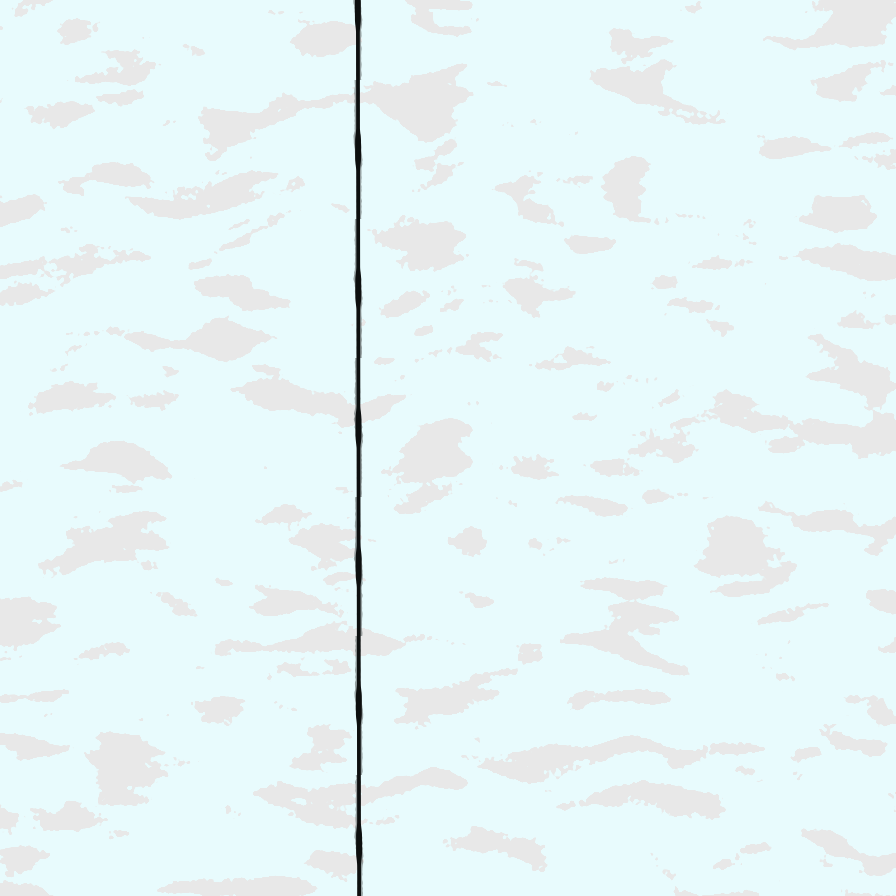
Write a WebGL 1 fragment shader that draws this texture.

```glsl
precision highp float;
// Pale icy ground with ragged, flat grey flakes, crossed by one thin dark upright cord.
// The flakes are a threshold of warped, stretched gradient noise; the cord is
// a distance to a nearly vertical line that thickens at regular knots.

uniform vec2 u_resolution;

const vec3 GROUND_COLOR = vec3(0.908, 0.985, 0.992);
const vec3 FLAKE_COLOR = vec3(0.908, 0.908, 0.908);
const vec3 CORD_COLOR = vec3(0.05, 0.06, 0.06);
const vec3 FRINGE_COLOR = vec3(0.45, 0.48, 0.48);

const vec2 FLAKE_CELL = vec2(0.115, 0.046);  // size of the broadest flakes
const float FLAKE_LEVEL = 0.190;             // higher leaves fewer flakes
const float MEDIUM_WEIGHT = 0.65;
const float SMALL_WEIGHT = 0.30;
const float TOOTH_WEIGHT = 0.14;             // raggedness of the outlines
const float TOOTH_FREQUENCY = 190.0;
const float EDGE_SLOPE = 8.0;                // typical field change per unit length
const vec2 WARP_FREQUENCY = vec2(7.0, 5.0);
const float WARP_AMOUNT = 0.038;             // slants the flakes up and down

const float CORD_X = 0.4008;
const float CORD_LEAN = -0.0014;
const float CORD_HALF_WIDTH = 0.0021;
const float KNOT_SWELL = 0.0012;
const float KNOT_SPACING = 0.155;
const float KNOT_START = 0.058;
const float FRINGE_WIDTH = 0.0011;
const float FRINGE_SHIFT = 0.0011;
const float FRINGE_ROWS = 256.0;

vec2 hash2(vec2 cell) {
  vec3 h = fract(cell.xyx * vec3(0.1031, 0.1030, 0.0973));
  h += dot(h, h.yzx + 33.33);
  return fract((h.xx + h.yz) * h.zy);
}

float cornerSlope(vec2 cell, vec2 corner, vec2 f) {
  return dot(hash2(cell + corner) * 2.0 - 1.0, f - corner);
}

float gradientNoise(vec2 p) {
  vec2 cell = floor(p);
  vec2 f = p - cell;
  vec2 w = f * f * (3.0 - 2.0 * f);
  float low = mix(cornerSlope(cell, vec2(0.0, 0.0), f),
                  cornerSlope(cell, vec2(1.0, 0.0), f), w.x);
  float high = mix(cornerSlope(cell, vec2(0.0, 1.0), f),
                   cornerSlope(cell, vec2(1.0, 1.0), f), w.x);
  return mix(low, high, w.y);
}

// Layered noise, stretched sideways; flakes lie where it is high.
float flakeField(vec2 p) {
  vec2 warped = p;
  warped.y += WARP_AMOUNT * gradientNoise(p * WARP_FREQUENCY + 31.7);
  vec2 q = warped / FLAKE_CELL;
  float field = gradientNoise(q + 11.3);
  field += MEDIUM_WEIGHT * gradientNoise(q * 2.03 + 57.1);
  field += SMALL_WEIGHT * gradientNoise(q * 4.11 + 93.6);
  field += TOOTH_WEIGHT * gradientNoise(p * TOOTH_FREQUENCY + 5.2);
  return field;
}

// Share of a pixel covered by a band around an upright line.
float bandCoverage(float offset, float halfWidth) {
  return clamp((halfWidth - abs(offset)) * u_resolution.x + 0.5, 0.0, 1.0);
}

void main() {
  vec2 p = gl_FragCoord.xy / u_resolution;

  // Flakes
  float softness = EDGE_SLOPE / u_resolution.y;
  float flake = smoothstep(FLAKE_LEVEL - softness, FLAKE_LEVEL + softness, flakeField(p));
  vec3 color = mix(GROUND_COLOR, FLAKE_COLOR, flake);

  // Knots: signed phase is zero at each knot, positive above it
  float phase = fract((p.y - KNOT_START) / KNOT_SPACING + 0.5) - 0.5;
  float knot = 1.0 - smoothstep(0.06, 0.16, abs(phase));
  float halfWidth = CORD_HALF_WIDTH + KNOT_SWELL * knot;
  float offset = p.x - CORD_X - CORD_LEAN * p.y;

  // Broken grey fringe, to the left above a knot and to the right below it
  float side = -sign(phase) * smoothstep(0.0, 0.08, abs(phase));
  float row = gradientNoise(vec2(3.5, p.y * FRINGE_ROWS));
  float fringeHalf = halfWidth + FRINGE_WIDTH * (0.5 + row);
  float fringe = bandCoverage(offset - side * FRINGE_SHIFT, fringeHalf);
  color = mix(color, FRINGE_COLOR, 0.7 * fringe);

  // Cord
  color = mix(color, CORD_COLOR, bandCoverage(offset, halfWidth));
  gl_FragColor = vec4(color, 1.0);
}
```
